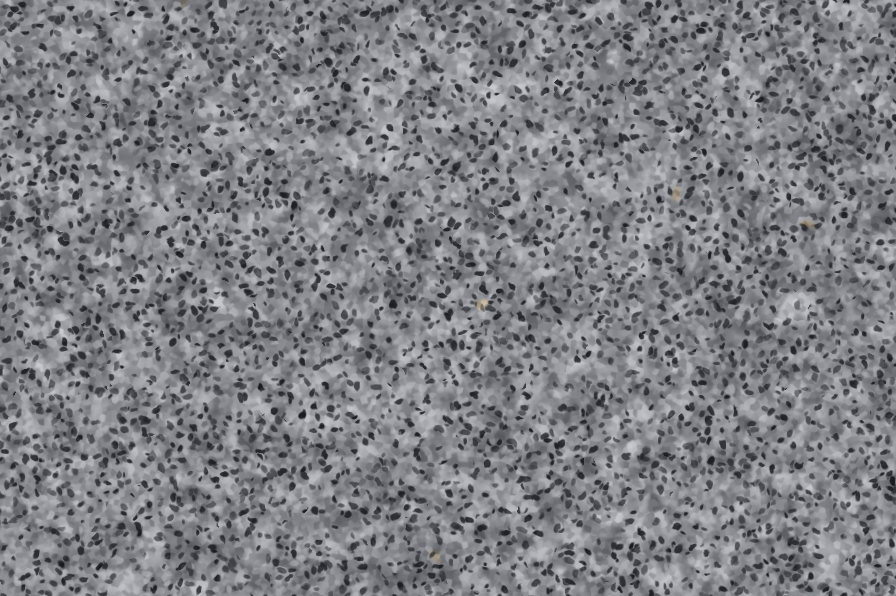
Reproduce this texture procedurally as a WebGL 1 fragment shader.

```glsl
precision highp float;
// Polished grey granite: soft cellular mineral grains at several scales,
// sprinkled with small dark mica flecks, pale feldspar specks and
// a few faint rust stains.

uniform vec2 u_resolution;

vec3 hash3(vec2 cell) {
  vec3 q = fract(cell.xyx * vec3(0.1031, 0.1030, 0.0973));
  q += dot(q, q.yxz + 33.33);
  return fract((q.xxy + q.yzz) * q.zyx);
}

// Random cell levels blended around jittered centres, from -0.5 to 0.5.
float softGrains(vec2 p) {
  vec2 home = floor(p);
  float total = 0.0;
  float weights = 0.0001;
  for (int y = -1; y <= 1; y++) {
    for (int x = -1; x <= 1; x++) {
      vec2 cell = home + vec2(float(x), float(y));
      vec3 rnd = hash3(cell);
      vec2 offset = cell + rnd.xy - p;
      float weight = exp(-7.0 * dot(offset, offset));
      total += weight * (rnd.z - 0.5);
      weights += weight;
    }
  }
  return total / weights;
}

// Scattered elliptical flecks with random size, direction and strength.
float flecks(vec2 p, float density, float maxRadius) {
  vec2 home = floor(p);
  float cover = 0.0;
  for (int y = -1; y <= 1; y++) {
    for (int x = -1; x <= 1; x++) {
      vec2 cell = home + vec2(float(x), float(y));
      vec3 place = hash3(cell + 17.0);
      vec3 form = hash3(cell + 91.0);
      vec2 offset = p - cell - place.xy;
      float angle = 3.1416 * form.x;
      vec2 axis = vec2(cos(angle), sin(angle));
      vec2 local = vec2(dot(offset, axis), dot(offset, vec2(-axis.y, axis.x)));
      float dist = length(local * vec2(0.8, 1.25));
      float radius = maxRadius * mix(0.45, 1.0, form.y);
      float shape = 1.0 - smoothstep(radius - 0.13, radius + 0.13, dist);
      float strength = mix(0.5, 1.0, form.z) * step(place.z, density);
      cover = max(cover, shape * strength);
    }
  }
  return cover;
}

void main() {
  vec2 p = gl_FragCoord.xy / u_resolution.y;

  // Ragged grain outlines
  vec2 warp = vec2(softGrains(p * 95.0 + 40.0), softGrains(p * 95.0 + 210.0));
  vec2 q = p + 0.005 * warp;

  // Pale ground: broad clouds, mineral patches and fine grain
  float clouds = softGrains(p * 15.0 + 5.0);
  float patches = softGrains(q * 43.0 + 300.0);
  float fine = softGrains(p * 112.0 + 500.0);
  float grey = 0.555 + 0.08 * clouds + 0.23 * patches + 0.21 * fine;

  // Pale specks, then dark flecks that gather in the darker clouds
  grey = mix(grey, 0.74, 0.6 * flecks(q * 50.0 + 700.0, 0.16, 0.36));
  float mica = flecks(q * 64.0, 0.62 - 0.3 * clouds, 0.42);
  grey = mix(grey, 0.15 + 0.1 * fine, mica);

  // Cool tint with rare warm stains
  vec3 color = grey + vec3(-0.009, 0.0, 0.019);
  float rust = flecks(q * 30.0 + 900.0, 0.004, 0.3);
  color = mix(color, color * vec3(1.12, 1.0, 0.82), rust);

  gl_FragColor = vec4(clamp(color, 0.0, 1.0), 1.0);
}
```
